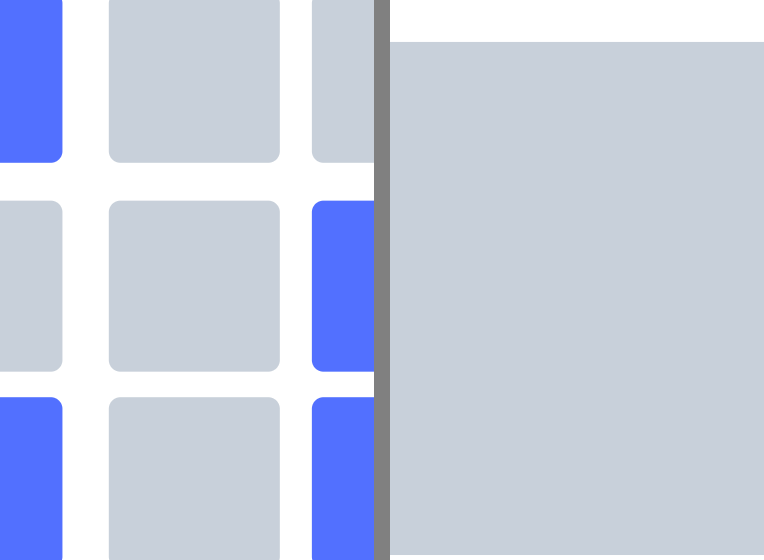
Left, the full canvas; right, a detail of the centre.
Give the GLSL for this pattern, as a Shadertoy shader.

```glsl
// Three by three rounded square tiles on white, cropped by the canvas edges.
// Each tile is a rounded box distance; column and row spacing is slightly
// uneven, and a grid rule picks the blue tiles. Units are canvas heights.

const vec3 PAPER = vec3(1.0);
const vec3 GREY = vec3(0.784, 0.816, 0.853);
const vec3 BLUE = vec3(0.32, 0.44, 1.0);

const float HALF_SIDE = 0.1527;
const float CORNER_RADIUS = 0.0208;
const vec2 MIDDLE = vec2(0.347, 0.489);  // centre of the middle tile
const vec2 PITCH = vec2(0.3754, 0.362);  // mean spacing of centres
const vec2 SKEW = vec2(-0.0128, 0.011);  // unevenness of the two gaps

float roundedBox(vec2 p, vec2 halfSize, float radius) {
    vec2 q = abs(p) - halfSize + radius;
    return length(max(q, 0.0)) + min(max(q.x, q.y), 0.0) - radius;
}

vec2 tileCentre(vec2 cell) {
    return MIDDLE + PITCH * cell + SKEW * cell * cell;
}

// Side columns are blue, apart from one grey tile in each.
vec3 tileColour(vec2 cell) {
    float greyRow = 0.5 * (cell.x + 1.0);
    bool isBlue = abs(cell.x) > 0.5 && abs(cell.y - greyRow) > 0.25;
    return isBlue ? BLUE : GREY;
}

float coverage(float dist, float pixel) {
    return clamp(0.5 - dist / pixel, 0.0, 1.0);
}

void mainImage(out vec4 fragColor, in vec2 fragCoord) {
    float pixel = 1.0 / iResolution.y;
    vec2 p = fragCoord * pixel;
    vec3 colour = PAPER;

    // Cells run from -1 to 1 on both axes.
    for (int row = -1; row <= 1; row++) {
        for (int column = -1; column <= 1; column++) {
            vec2 cell = vec2(column, row);
            float dist = roundedBox(p - tileCentre(cell), vec2(HALF_SIDE), CORNER_RADIUS);
            colour = mix(colour, tileColour(cell), coverage(dist, pixel));
        }
    }
    fragColor = vec4(colour, 1.0);
}
```
